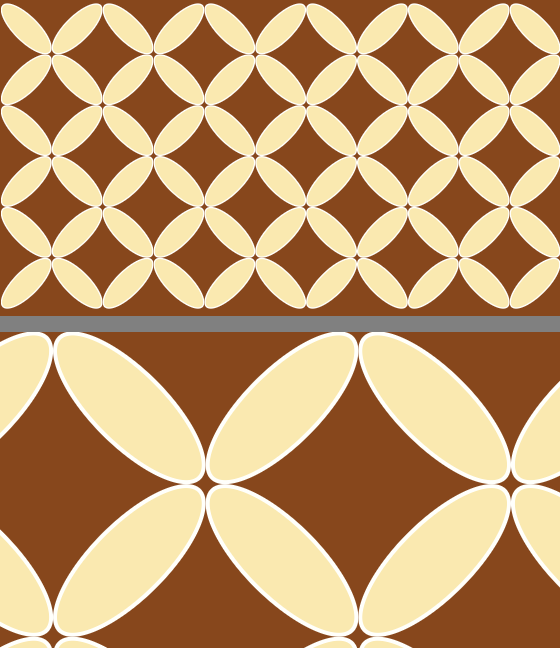
Top: the whole. Bottom: its middle third, enlarged.
Give the GLSL for this pattern, as a WebGL 1 fragment shader.

```glsl
precision highp float;

uniform vec2 u_resolution;

// Approximate signed distance to an axis-aligned ellipse, negative inside
float ellipseDistance(vec2 p, vec2 radii) {
  float k = length(p / radii);
  return k * (k - 1.0) / max(length(p / (radii * radii)), 1e-4);
}

void main() {
  // Grid of square cells, six rows high, measured in cell widths
  float cellSize = 0.161;
  vec2 grid = (gl_FragCoord.xy / u_resolution.y - vec2(0.0027, 0.0232)) / cellSize;
  float pixel = 1.0 / (u_resolution.y * cellSize);
  vec2 cell = floor(grid);
  vec2 p = fract(grid) - 0.5;

  // Mirror every other cell so that the petals alternate in slant
  if (mod(cell.x + cell.y, 2.0) > 0.5) p.x = -p.x;

  // Turn the petal's long axis onto the cell diagonal
  vec2 petal = vec2(p.x + p.y, p.y - p.x) * 0.70711;
  float d = ellipseDistance(petal, vec2(0.661, 0.252));

  // Blank margins left, below and above the rows
  float inRows = step(0.0, cell.x) * step(0.0, cell.y) * step(cell.y, 5.0);

  // Brown ground, white rim, cream filling
  float rim = clamp(0.5 - d / pixel, 0.0, 1.0) * inRows;
  float filling = clamp(0.5 - (d + 0.027) / pixel, 0.0, 1.0) * inRows;
  vec3 color = mix(vec3(0.53, 0.28, 0.11), vec3(1.0, 1.0, 0.985), rim);
  color = mix(color, vec3(0.98, 0.915, 0.69), filling);

  gl_FragColor = vec4(color, 1.0);
}
```
